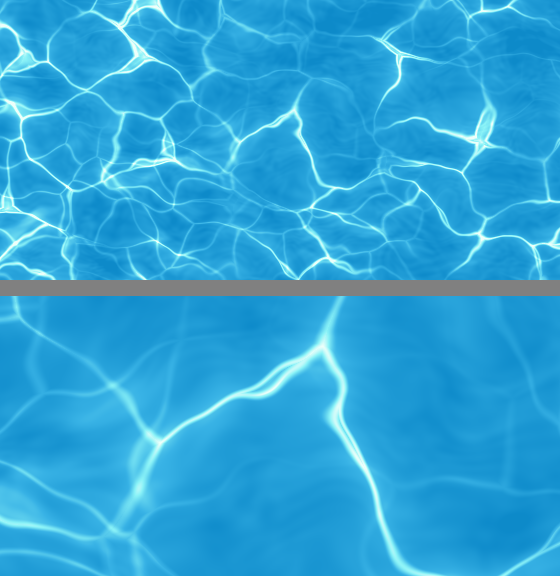
Top: the whole. Bottom: its middle third, enlarged.
Give the GLSL for this texture, as a Shadertoy shader.

```glsl
vec2 hash2(vec2 c) {
    vec3 v = fract(c.xyx * vec3(0.1031, 0.1030, 0.0973));
    v += dot(v, v.yzx + 33.33);
    return fract((v.xx + v.yz) * v.zy);
}

float cornerSlope(vec2 cell, vec2 offset) {
    return dot(hash2(cell) * 2.0 - 1.0, offset);
}

float gradientNoise(vec2 p) {
    vec2 i = floor(p), f = p - i;
    vec2 u = f * f * f * (f * (f * 6.0 - 15.0) + 10.0);
    vec2 e = vec2(1.0, 0.0);
    return mix(mix(cornerSlope(i, f), cornerSlope(i + e, f - e), u.x),
               mix(cornerSlope(i + e.yx, f - e.yx), cornerSlope(i + 1.0, f - 1.0), u.x), u.y);
}

vec2 warp(vec2 p) {
    return vec2(gradientNoise(p + 3.7), gradientNoise(p + 41.3));
}

vec2 toSeed(vec2 cell, vec2 q) {
    return cell + 0.08 + 0.84 * hash2(cell) - q;
}

// Distances to the nearest and second nearest border of the cell around q
vec2 cellBorders(vec2 q) {
    vec2 home = floor(q), own = vec2(9.0);
    for (int k = 0; k < 9; k++) {
        vec2 cell = floor(q) + vec2(k % 3 - 1, k / 3 - 1);
        vec2 r = toSeed(cell, q);
        if (dot(r, r) < dot(own, own)) {
            own = r;
            home = cell;
        }
    }
    vec2 border = vec2(9.0);
    for (int k = 0; k < 25; k++) {
        if (k == 12) continue;
        vec2 r = toSeed(home + vec2(k % 5 - 2, k / 5 - 2), q);
        float d = dot(0.5 * (own + r), normalize(r - own));
        border = d < border.x ? vec2(d, border.x) : vec2(border.x, min(border.y, d));
    }
    return border;
}

vec3 waterColor(float light) {
    vec3 c = mix(vec3(0.05, 0.54, 0.79), vec3(0.22, 0.70, 0.90), clamp(light / 0.4, 0.0, 1.0));
    c = mix(c, vec3(0.54, 0.95, 0.97), clamp((light - 0.4) / 0.4, 0.0, 1.0));
    return mix(c, vec3(0.93, 1.0, 0.98), clamp((light - 0.8) / 0.3, 0.0, 1.0));
}

void mainImage(out vec4 fragColor, in vec2 fragCoord) {
    vec2 p = fragCoord / iResolution.y;
    float pixel = 4.0 / iResolution.y;

    // Bent, slightly slanted cells
    vec2 bent = p + 0.15 * warp(p * 3.0) + 0.05 * warp(p * 8.0) + 0.012 * warp(p * 19.0);
    bent.y += 0.15 * bent.x;
    vec2 net = cellBorders(bent * vec2(3.5, 4.9) + 5.0);
    float strength = mix(0.25, 1.1, smoothstep(-0.25, 0.25, gradientNoise(p * 3.0 + 17.0)));

    // Threads that open here and there into pale ribbons with bright rims
    float open = 0.10 * smoothstep(0.08, 0.45, gradientNoise(p * 5.5 + 29.0));
    float thread = 1.0 - smoothstep(0.0, 0.026 + pixel, abs(net.x - open));
    float ribbon = (1.0 - smoothstep(-pixel, pixel, net.x - open)) * smoothstep(0.01, 0.05, open);
    float halo = exp(-6.5 * net.x);
    float glint = exp(-20.0 * net.y);

    // Fainter, finer network and pale streaks, denser towards the left
    vec2 fineBent = p + 0.12 * warp(p * 4.0 + 60.0) + 0.04 * warp(p * 11.0);
    float fineBorder = cellBorders(fineBent * vec2(4.7, 7.0) + 71.0).x;
    float busy = smoothstep(-0.2, 0.4, gradientNoise(p * 2.2 + 53.0) + 0.4 * exp(-3.0 * p.x));
    float streak = smoothstep(0.05, 0.45, gradientNoise(fineBent * vec2(6.0, 13.0) + 33.0));
    float fineLight = busy * (0.18 * exp(-9.0 * fineBorder) + 0.28 * streak
                    + 0.24 * (1.0 - smoothstep(0.0, 0.04 + pixel, fineBorder)));

    // Mottling and small ripples of the water body
    float body = 0.06 + 0.27 * gradientNoise(bent * 4.0 + 11.0)
               + 0.16 * gradientNoise(bent * vec2(11.0, 24.0) + 2.0 * warp(p * 5.0))
               + 0.10 * gradientNoise(fineBent * vec2(26.0, 52.0) + 2.0 * warp(p * 9.0));

    float light = body + fineLight
                + strength * (0.31 * halo + 0.52 * thread + 0.22 * ribbon + 0.35 * glint);
    fragColor = vec4(waterColor(light), 1.0);
}
```
